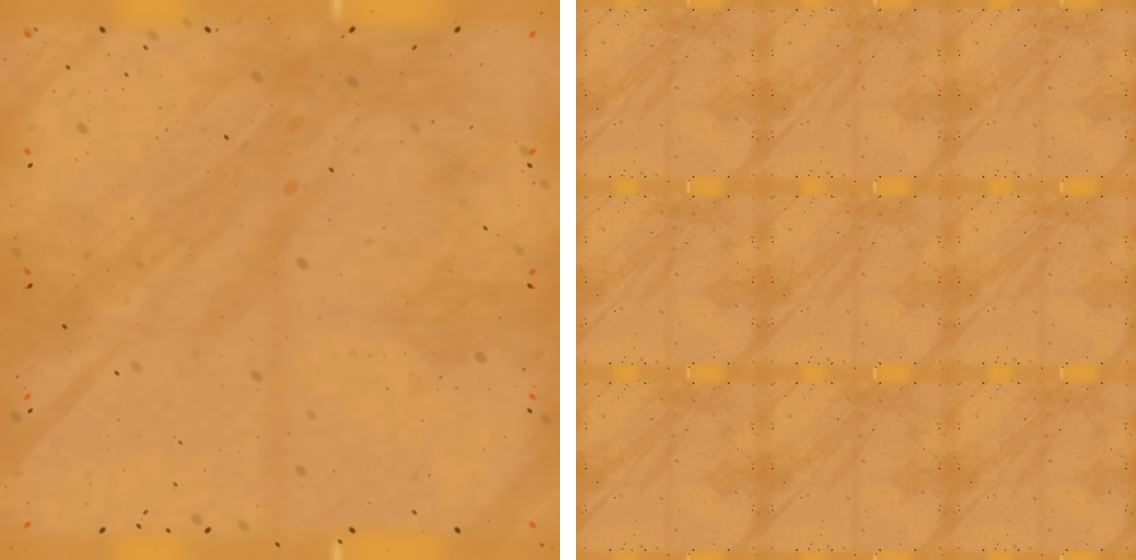
Left, the tile; right, the same tile 3 across and 3 down.
Reproduce this texture procedurally as a three.js fragment shader.

```glsl
varying vec2 vUv;

vec2 hash2(vec2 c) {
  return fract(sin(vec2(dot(c, vec2(12.7, 31.1)), dot(c, vec2(26.9, 18.3)))) * 4375.85);
}

// Smooth cellular noise, wrapping after n cells
float cellNoise(vec2 uv, vec2 n, float seed) {
  vec2 p = uv * n;
  vec2 base = floor(p);
  float sum = 0.0, total = 0.0;
  for (int j = -1; j <= 1; j++) {
    for (int i = -1; i <= 1; i++) {
      vec2 cell = base + vec2(float(i), float(j));
      vec2 id = mod(cell, n) + seed;
      vec2 d = p - cell - 0.2 - 0.6 * hash2(id);
      float w = exp(-5.0 * dot(d, d));
      sum += w * hash2(id + 57.3).x;
      total += w;
    }
  }
  return sum / total;
}

float clouds(vec2 uv, vec2 n, float seed) {
  float sum = 0.0, amp = 0.5;
  for (int i = 0; i < 5; i++) {
    sum += amp * cellNoise(uv, n, seed + float(i) * 7.0);
    n *= 2.0;
    amp *= 0.52;
  }
  return sum;
}

// Slanted oval with a soft rim
float blot(vec2 d, float r) {
  d = vec2(d.x + d.y, (d.y - d.x) * 1.5) * 0.707;
  return 1.0 - smoothstep(r * 0.25, r, length(d));
}

// One randomly sized fleck in some of the n by n cells
float flecks(vec2 uv, float n, float r, float share, float seed) {
  vec2 p = uv * n;
  vec2 id = mod(floor(p), n) + seed;
  vec2 rnd = hash2(id + 23.7);
  vec2 d = (fract(p) - 0.25 - 0.5 * hash2(id)) / n;
  d.x *= rnd.y > 0.6 ? -1.0 : 1.0;
  return step(rnd.x, share) * blot(d, r * (0.6 + 0.5 * rnd.y)) * (0.25 + 0.75 * rnd.y * rnd.y);
}

void main() {
  vec2 uv = vUv;
  vec2 rim = min(uv, 1.0 - uv);
  vec3 tan_ = vec3(0.825, 0.585, 0.345);
  vec3 ochre = vec3(0.85, 0.61, 0.315);
  vec3 brown = vec3(0.78, 0.53, 0.26);
  vec3 gold = vec3(0.89, 0.62, 0.22);
  vec3 rust = vec3(0.77, 0.43, 0.12);
  vec3 umber = vec3(0.40, 0.23, 0.05);

  // Mottled ground with slanting wisps
  float tint = clouds(uv, vec2(4.0, 5.0), 3.0);
  float shade = clouds(uv, vec2(3.0, 6.0), 41.0);
  float wisp = clouds(vec2(uv.x, uv.y - uv.x), vec2(3.0, 8.0), 83.0);
  vec3 col = mix(tan_, ochre, 0.8 * smoothstep(0.42, 0.7, tint));
  col = mix(col, brown, 0.75 * smoothstep(0.48, 0.75, shade));
  col = mix(col, brown, 0.55 * smoothstep(0.52, 0.75, wisp));
  col *= 0.985 + 0.03 * cellNoise(uv, vec2(48.0, 64.0), 11.0);

  // Browned sides and faint middle fold
  float side = (1.0 - smoothstep(0.0, 0.09, rim.x)) * (0.55 + 0.3 * cos(uv.y * 25.13274));
  float fold = exp(-pow((uv.x - 0.495) / 0.025, 2.0));
  col = mix(col, vec3(0.76, 0.49, 0.20), 0.7 * side + 0.2 * fold);

  // Golden patches along top and bottom
  float band = 1.0 - smoothstep(0.025, 0.075, rim.y + 0.05 * (tint - 0.5));
  float patches = exp(-pow((uv.x - 0.27) / 0.07, 4.0)) + exp(-pow((uv.x - 0.70) / 0.10, 4.0));
  col = mix(col, vec3(0.80, 0.54, 0.22), 0.6 * band);
  col = mix(col, gold, 0.85 * band * patches);
  float glint = exp(-pow((uv.x - 0.602) / 0.01, 2.0)) * (1.0 - smoothstep(0.01, 0.05, rim.y));
  col = mix(col, vec3(0.93, 0.73, 0.42), 0.65 * glint);

  // Rust stains beside the fold
  for (int i = 0; i < 3; i++) {
    float k = float(i);
    vec2 d = uv - vec2(0.513 + 0.012 * k, 0.66 + 0.115 * k);
    d += 0.03 * (vec2(tint, shade) - 0.5);
    col = mix(col, rust, (0.5 - 0.14 * k) * blot(d, 0.026 + 0.006 * k));
  }

  // Scattered smudges, grains and dark flecks
  col = mix(col, vec3(0.62, 0.41, 0.16), 0.5 * flecks(uv, 10.0, 0.018, 0.5, 5.0));
  col = mix(col, vec3(0.65, 0.40, 0.15), 0.5 * flecks(uv, 34.0, 0.005, 0.25, 19.0));
  col = mix(col, umber, 0.9 * flecks(uv, 11.0, 0.0075, 0.35, 67.0));

  // Rows of spots down both sides
  for (int i = 0; i < 5; i++) {
    float y = 0.0625 + 0.219 * float(i) + 0.014 * sin(0.7854 * float(i));
    col = mix(col, vec3(0.80, 0.39, 0.08), 0.85 * blot(rim - vec2(0.049, min(y, 1.0 - y)), 0.011)
      * step(abs(uv.y - y), 0.03));
    float inner = step(0.5, float(i)) * step(float(i), 3.5);
    col = mix(col, umber, 0.85 * inner * blot(vec2(rim.x - 0.054, uv.y - y + 0.025), 0.008));
  }

  // Mirrored flecks near top and bottom
  for (int i = 0; i < 3; i++) {
    float odd = mod(float(i), 2.0);
    vec2 d = rim - vec2(0.183 + 0.094 * float(i) - 0.017 * odd, 0.053 + 0.032 * odd);
    col = mix(col, umber, (0.9 - 0.25 * odd) * blot(d, 0.010 - 0.002 * odd));
  }

  gl_FragColor = vec4(col, 1.0);
}
```
